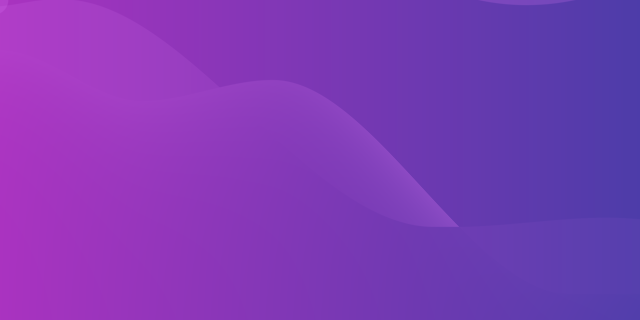
Give the GLSL for this background, as a WebGL 1 fragment shader.

```glsl
precision mediump float;
// Magenta-to-indigo gradient crossed by two translucent, softly fading waves.

uniform vec2 u_resolution;

#define LEFT_COLOR vec3(0.665, 0.198, 0.752)
#define RIGHT_COLOR vec3(0.302, 0.236, 0.662)
#define SHEEN_COLOR vec3(0.85, 0.46, 0.95)
#define FRONT_FADE 5.0
#define FRONT_SHEEN_LEFT 0.17
#define FRONT_SHEEN_RIGHT 0.30
#define BACK_SHEEN_LEFT 0.15
#define BACK_SHEEN_RIGHT 0.06
#define BULGE_SHEEN 0.22

// Height of the front wave: dip, low crest, then a long fall.
float frontWave(float x) {
  return 0.844
    - 0.159 * smoothstep(0.0, 0.443, x)
    + 0.065 * smoothstep(0.443, 0.85, x)
    - 0.669 * smoothstep(0.854, 1.781, x);
}

// Height of the back wave: high crest, fall, then a shallow swell.
float backWave(float x) {
  return 0.979
    + 0.023 * smoothstep(-0.03, 0.17, x)
    - 0.711 * smoothstep(0.195, 1.354, x)
    + 0.029 * smoothstep(1.42, 1.9, x)
    - 0.010 * smoothstep(1.9, 2.1, x);
}

// Antialiased coverage, 1 where the signed distance is positive.
float coverage(float distance) {
  float softness = 0.8 / u_resolution.y;
  return smoothstep(-softness, softness, distance);
}

float disc(vec2 p, vec2 center, float radius) {
  return coverage(radius - length(p - center));
}

void main() {
  vec2 uv = gl_FragCoord.xy / u_resolution;
  vec2 p = uv * vec2(2.0, 1.0);
  vec3 color = mix(LEFT_COLOR, RIGHT_COLOR, uv.x);

  float depth = frontWave(p.x) - p.y;
  float inFront = coverage(depth);
  float inBack = coverage(backWave(p.x) - p.y);

  // Back wave shows only above the front one.
  float backSheen = mix(BACK_SHEEN_LEFT, BACK_SHEEN_RIGHT, smoothstep(0.2, 1.4, p.x));
  color = mix(color, SHEEN_COLOR, backSheen * inBack * (1.0 - inFront));

  // Front wave glows at its crest and dims where the back wave covers it.
  float frontSheen = mix(FRONT_SHEEN_LEFT, FRONT_SHEEN_RIGHT, smoothstep(0.8, 1.43, p.x));
  float fade = exp(-FRONT_FADE * max(depth, 0.0));
  float shade = 1.0 - 0.85 * inBack * smoothstep(0.75, 1.3, p.x);
  color = mix(color, SHEEN_COLOR, frontSheen * fade * shade * inFront);

  // Rounded shapes peeking in from the upper edge.
  float bulges = max(disc(p, vec2(1.646, 1.708), 0.724),
                     disc(p, vec2(-0.02, 1.0), 0.046));
  color = mix(color, SHEEN_COLOR, BULGE_SHEEN * bulges);

  gl_FragColor = vec4(color, 1.0);
}
```
